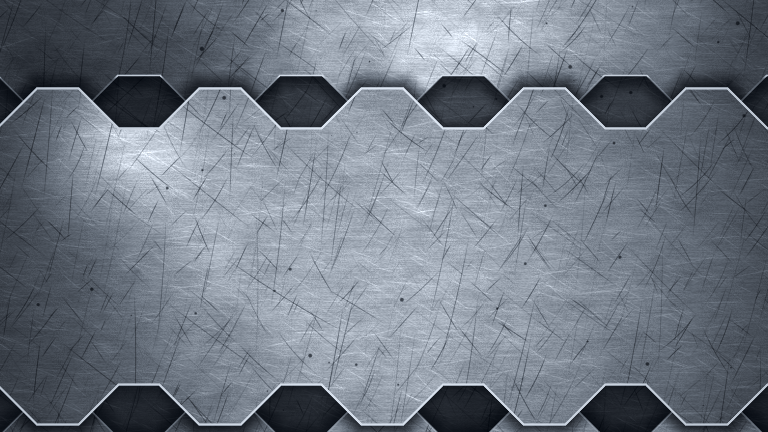
This background is drawn by a WebGL 2 fragment shader. Its source:

```glsl
#version 300 es
precision highp float;
// Scratched steel plate with toothed edges over two darker plates, leaving hexagonal gaps.
// Mirrored trapezoid-wave distances cut the plates; soft glows light them, and
// layered sines, cellular pits and rotated grids of segments wear the metal.
uniform vec2 u_resolution;
out vec4 outColor;

const float PERIOD = 0.3755;     // spacing of the teeth
const float FLAT = 0.0486;       // half width of a tooth tip
const float DEPTH = 0.0926;      // tooth height
const float FRONT_TIP = 0.390;   // tip heights above the mirror axis
const float GAP_TIP = 0.418;
const vec2 AXIS = vec2(-0.004, 0.4063);

float hash(vec2 p) {
    vec3 q = fract(p.xyx * vec3(0.1031, 0.1030, 0.0973));
    q += dot(q, q.yzx + 33.33);
    return fract((q.x + q.y) * q.z);
}

mat2 rotation(float a) {
    return mat2(cos(a), -sin(a), sin(a), cos(a));
}

float glow(vec2 p, vec2 center, vec2 size) {
    vec2 d = (p - center) / size;
    return exp(-dot(d, d));
}

float stroke(float d, float width, float px) {
    return 1.0 - smoothstep(width, width + px, abs(d));
}

// Signed distance below a trapezoid wave whose tips lie at the given height
float toothDistance(vec2 p, float tip, float shift) {
    float x = abs(fract((p.x + shift) / PERIOD + 0.5) - 0.5) * PERIOD;
    float slope = (p.y - tip + x - FLAT) * 0.7071;
    return max(p.y - tip, min(p.y - tip + DEPTH, slope));
}

// Soft blotches from layered, rotated sines
float mottle(vec2 p) {
    float sum = 0.0, amp = 0.5;
    for (int i = 0; i < 6; i++) {
        p = rotation(0.9) * p * 1.85 + 1.7;
        sum += amp * sin(p.x + 1.6 * sin(p.y * 0.7)) * cos(p.y + sum);
        amp *= 0.68;
    }
    return sum;
}

// Horizontal brushing: random rows smoothed along their length
float brushing(vec2 p, vec2 cell) {
    vec2 q = p / cell;
    vec2 id = floor(q);
    float t = smoothstep(0.0, 1.0, fract(q.x));
    return mix(hash(id), hash(id + vec2(1.0, 0.0)), t) - 0.5;
}

// Small dark pits around cellular feature points
float pits(vec2 p, float scale) {
    vec2 id = floor(p * scale), f = fract(p * scale);
    float mark = 0.0;
    for (int y = -1; y <= 1; y++)
    for (int x = -1; x <= 1; x++) {
        vec2 c = vec2(x, y);
        vec2 point = vec2(hash(id + c + 3.0), hash(id + c + 71.0));
        float radius = 0.08 * pow(hash(id + c + 140.0), 8.0);
        mark = max(mark, smoothstep(0.0, 0.05, radius + 0.01 - length(f - c - point)));
    }
    return mark;
}

// One bent segment per cell of a rotated grid
float scratches(vec2 p, float angle, vec2 cell, float seed, float px) {
    p = rotation(angle) * p / cell + seed * 7.3;
    p.x += hash(vec2(floor(p.y), seed));
    vec2 id = floor(p) + seed * 19.0, f = fract(p) - 0.5;
    float a = hash(id), b = hash(id + 41.0), c = hash(id + 83.0);
    float y = (a - 0.5) * 0.3 + f.x * (b - 0.5) * 1.1 + f.x * f.x * (c - 0.5) * 0.9;
    float halfLength = 0.12 + 0.36 * c;
    float fade = 1.0 - smoothstep(halfLength * 0.3, halfLength, abs(f.x));
    return stroke((f.y - y) * cell.y, 0.0001, px) * fade * a * a;
}

// Adds wear to a smoothly lit tone
float wornMetal(vec2 p, float tone, float stain, float px) {
    float dark = 0.0, light = 0.0;
    for (int i = 0; i < 16; i++) {
        float s = float(i) + 1.0, r = hash(vec2(s, 9.0));
        float steep = i % 3 == 2 ? -0.95 + 0.4 * r : 0.9 + 0.7 * r;
        dark += scratches(p, steep, vec2(0.12 + 0.4 * r, 0.085), s, px);
        light += scratches(p, 1.0 * (r - 0.6), vec2(0.1 + 0.2 * r, 0.05), s + 30.0, px);
    }
    float grain = brushing(p, vec2(0.035, 0.0024)) * 0.11 + brushing(p, vec2(0.0024)) * 0.14;
    float cloud = mottle(p * 3.2) * stain + mottle(p * vec2(9.0, 24.0)) * 0.08;
    tone *= 1.0 + grain + cloud;
    tone *= 1.0 - 0.40 * min(dark, 1.2);
    tone += light * (0.015 + 0.13 * tone);
    return tone * (1.0 - 0.6 * pits(p, 13.0));
}

void main() {
    float px = 1.0 / u_resolution.y;
    vec2 p = (gl_FragCoord.xy - vec2(0.5 * u_resolution.x, 0.0)) * px;
    vec2 mirrored = vec2(p.x - AXIS.x, abs(p.y - AXIS.y));
    float front = toothDistance(mirrored, FRONT_TIP, 0.0);
    float gap = toothDistance(mirrored, GAP_TIP, 0.5 * PERIOD);
    float frontMask = 1.0 - smoothstep(-px, px, front);
    float gapMask = 1.0 - smoothstep(-px, px, gap);

    // Broad lighting of each surface
    float frontTone = 0.15 + 0.54 * glow(p, vec2(0.06, 0.42), vec2(0.73, 0.85))
        + 0.36 * glow(p, vec2(-0.60, 0.67), vec2(0.16, 0.14))
        + 0.12 * glow(p, vec2(-0.48, 0.52), vec2(0.26, 0.28))
        + 0.05 * glow(rotation(-0.78) * (p - vec2(-0.38, 0.42)), vec2(0.0), vec2(0.35, 0.07));
    float backTone = 0.22 + 0.56 * glow(p, vec2(0.14, 0.95), vec2(0.48, 0.32))
        + 0.36 * glow(p, vec2(0.3, 0.0), vec2(0.6, 0.12));
    backTone *= mix(0.25, 1.0, smoothstep(-0.01, 0.05, front));
    float gapTone = 0.12 + 0.11 * glow(p, vec2(0.2, 0.76), vec2(0.55, 0.14));
    gapTone *= mix(0.5, 1.15, smoothstep(0.0, 0.05, min(-gap, front + 0.02)));

    // Stack the surfaces, then wear them
    float tone = mix(mix(backTone, gapTone, gapMask), frontTone, frontMask);
    vec2 metalPoint = p + mix(vec2(5.3, 2.7), vec2(3.0), step(front, 0.0));
    tone = wornMetal(metalPoint, tone, mix(0.22, 0.08, frontMask), px);

    // Bright cut edges
    float rimLight = 0.74 + 0.18 * glow(p, vec2(0.0, 0.5), vec2(0.7, 0.9));
    float gapRim = stroke(gap - 0.001, 0.0008, px) * (1.0 - frontMask);
    float flatRim = smoothstep(GAP_TIP - 0.008, GAP_TIP, mirrored.y);
    tone = mix(tone, rimLight, gapRim * mix(0.3, 0.95, flatRim));
    tone = mix(tone, rimLight, stroke(front + 0.001, 0.0014, px));

    // Cool steel tint
    vec3 tint = mix(vec3(-0.018, 0.0, 0.028), vec3(-0.036, 0.0, 0.047), smoothstep(0.1, 0.5, tone));
    outColor = vec4(clamp(tone + tint, 0.0, 1.0), 1.0);
}
```
